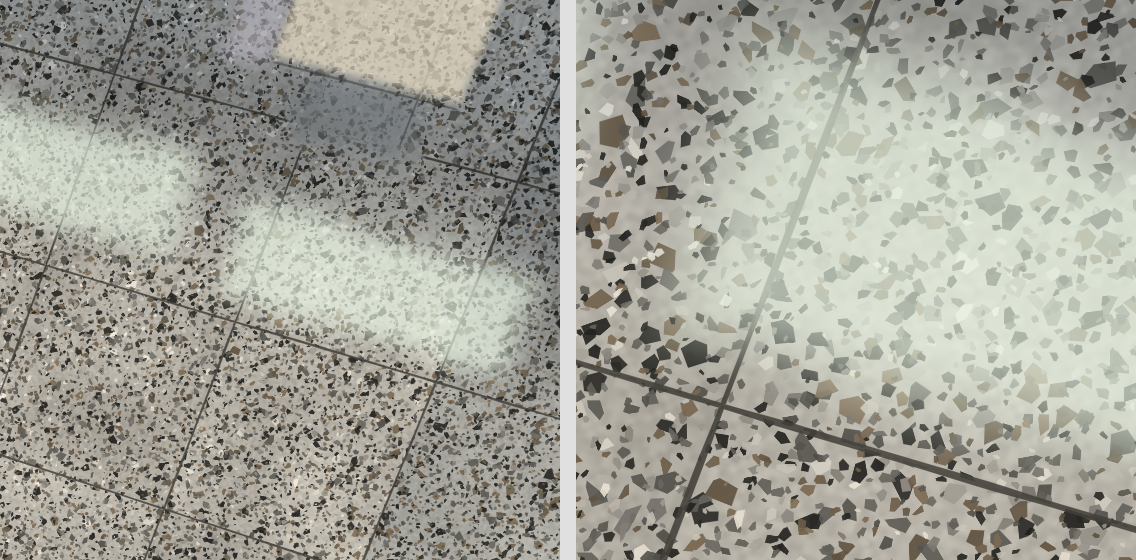
Left: the whole. Right: its middle third, enlarged.
Give the GLSL for this texture, as a WebGL 2 fragment shader.

```glsl
#version 300 es
precision highp float;
// Worn terrazzo floor tiles seen at a slant, crossed by soft patches of sunlight.

#define GROUT_HALF_WIDTH 0.0052
#define COARSE_CELLS 21.0
#define CELL_GROWTH 1.45
#define CHIP_FILL 0.52
#define SUN_STRENGTH 0.66
#define STONE vec3(0.715, 0.705, 0.68)
#define GROUT vec3(0.27, 0.265, 0.245)
#define COOL_SUN vec3(0.93, 0.98, 0.91)
#define WARM_SUN vec3(0.94, 0.89, 0.79)
#define HAZE vec3(0.77, 0.75, 0.80)

uniform vec2 u_resolution;
out vec4 outColor;

float hash(vec2 p) {
  return fract(sin(dot(p, vec2(127.1, 311.7))) * 43758.5453);
}

float noise(vec2 p) {
  vec2 i = floor(p), f = fract(p);
  f = f * f * (3.0 - 2.0 * f);
  return mix(mix(hash(i), hash(i + vec2(1, 0)), f.x),
             mix(hash(i + vec2(0, 1)), hash(i + vec2(1, 1)), f.x), f.y);
}

// Box from lo to hi whose edges fade over the given softness
float softBox(vec2 p, vec2 lo, vec2 hi, float softness) {
  vec2 s = vec2(softness);
  vec2 inside = smoothstep(lo - s, lo + s, p) * (1.0 - smoothstep(hi - s, hi + s, p));
  return inside.x * inside.y;
}

// Irregular five-sided radius of a crushed stone chip
float chipRadius(vec2 q, vec2 id) {
  float turn = 6.2832 * hash(id + 3.1), c = cos(turn), s = sin(turn);
  q = mat2(c, s, -s, c) * q;
  q.y *= 1.0 + 0.9 * hash(id + 8.4);
  float d = 0.0;
  for (int k = 0; k < 5; k++) {
    float side = float(k), h = hash(id + side * 5.7);
    float a = (side + 0.7 * h) * 1.2566;
    d = max(d, dot(q, vec2(cos(a), sin(a))) * mix(0.8, 1.35, h));
  }
  return d;
}

vec3 chipColor(float pick, float tone) {
  vec3 c = pick < 0.22 ? vec3(0.15, 0.15, 0.14)
         : pick < 0.48 ? vec3(0.38, 0.38, 0.36)
         : pick < 0.66 ? vec3(0.45, 0.39, 0.31)
         : pick < 0.84 ? vec3(0.56, 0.55, 0.53) : vec3(0.82, 0.81, 0.78);
  return c * mix(0.8, 1.15, tone);
}

// Lays one size of chips over the stone, cut off at the tile edges
vec3 addChips(vec3 col, vec2 local, vec2 tile, float cells, float darkness, float px) {
  vec2 p = local * cells, base = floor(p);
  for (int y = -1; y <= 1; y++)
  for (int x = -1; x <= 1; x++) {
    vec2 cell = base + vec2(x, y);
    vec2 id = cell + tile * 61.0 + cells;
    if (hash(id) > CHIP_FILL) continue;
    vec2 center = cell + vec2(hash(id + 1.7), hash(id + 2.9));
    float size = mix(0.18, 0.5, pow(hash(id + 6.3), 1.4));
    float aa = px * cells;
    float cover = 1.0 - smoothstep(-aa, aa, chipRadius(p - center, id) - size);
    float pick = hash(id + 4.6) * mix(1.0, 0.78, darkness);
    col = mix(col, chipColor(pick, hash(id + 9.2)), 0.9 * cover);
  }
  return col;
}

// Grout along the whole-number lines of a grid
float groutLine(vec2 grid, float scale, float px) {
  vec2 d = abs(fract(grid + 0.5) - 0.5) * scale;
  float wear = 0.75 + 0.5 * noise(grid * 9.0);
  return 1.0 - smoothstep(-px, px, min(d.x, d.y) - GROUT_HALF_WIDTH * wear);
}

void main() {
  vec2 canvas = gl_FragCoord.xy / u_resolution;
  float px = 2.0 / min(u_resolution.x, u_resolution.y);

  // Perspective from canvas to floor; one unit is one tile, v runs downward
  mat3 floorToCanvas = mat3(0.3339, -0.1154, -0.0283,
                            -0.1206, -0.3296, 0.0218,
                            0.2044, 0.8672, 1.0);
  vec3 h = inverse(floorToCanvas) * vec3(canvas, 1.0);
  vec2 uv = h.xy / h.z;
  vec2 tile = floor(uv), local = fract(uv);

  // Stone and chips; the right-hand tiles hold cooler, blacker stone
  float dark = step(2.0, uv.x);
  vec3 col = STONE * (0.94 + 0.12 * noise(uv * 75.0)) * (0.96 + 0.08 * hash(tile + 0.5));
  col *= mix(vec3(1.0), vec3(0.93, 0.95, 0.97), dark);
  for (int i = 0; i < 3; i++)
    col = addChips(col, local, tile, floor(COARSE_CELLS * pow(CELL_GROWTH, float(i))), dark, px);

  // Smeared area where the main joints vanish and a smaller grid shows
  float gap = softBox(uv, vec2(0.89, -2.0), vec2(1.55, 0.12), 0.02);
  float smear = softBox(uv, vec2(0.9, -0.25), vec2(1.48, 0.06), 0.09);
  col = mix(col, vec3(0.61, 0.62, 0.62), 0.7 * smear);
  float patchArea = softBox(uv, vec2(0.72, -2.0), vec2(1.62, -0.02), 0.015);
  float joints = groutLine(uv, 1.0, px) * (1.0 - gap);
  float patchJoints = groutLine((uv - vec2(1.43, -0.25)) / 0.72, 0.72, px) * patchArea;
  col = mix(col, GROUT, max(0.88 * joints, 0.5 * patchJoints));

  // Shade deepens toward the top, with faint stains
  float shade = mix(0.77, 1.0, smoothstep(-0.1, 1.15, uv.y));
  col *= shade * (0.93 + 0.14 * noise(uv * 3.0));
  col *= mix(vec3(1.0, 0.985, 0.96), vec3(0.96, 1.0, 1.04), smoothstep(1.2, -0.6, uv.y));

  // Window light
  vec2 wobble = uv + 0.05 * (noise(uv * 5.0) - 0.5);
  float cool = max(softBox(wobble, vec2(-3.0, 0.27), vec2(0.56, 0.8), 0.12),
                   softBox(wobble, vec2(0.85, 0.4), vec2(2.27, 0.89), 0.11));
  float warm = softBox(uv, vec2(0.71, -2.0), vec2(1.62, -0.28), 0.035);
  float haze = softBox(wobble, vec2(0.48, -2.0), vec2(0.71, -0.2), 0.07);
  col = mix(col, HAZE, 0.55 * haze * (1.0 - warm));
  col = mix(col, COOL_SUN, SUN_STRENGTH * cool);
  col = mix(col, WARM_SUN, SUN_STRENGTH * warm);
  outColor = vec4(col, 1.0);
}
```
